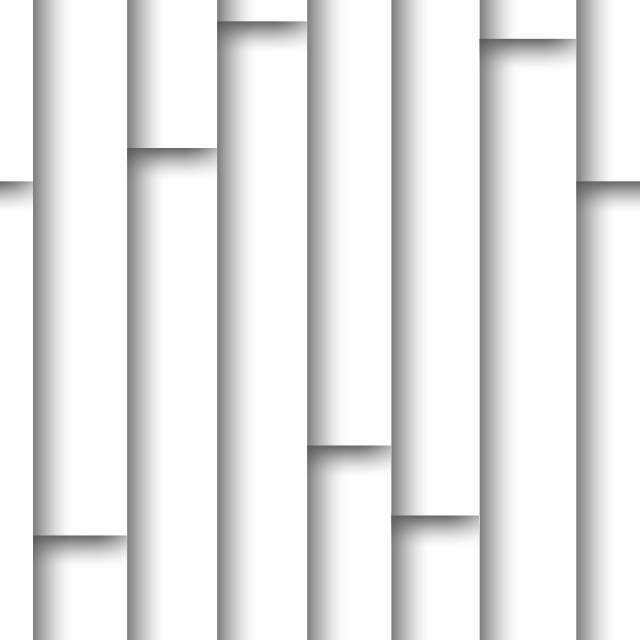
A Shadertoy shader for this pattern:

```glsl
// Seven white vertical planks of uneven width with staggered butt joints and soft shadows.

const int PLANKS = 7;
const float FIRST_EDGE = 0.0508;    // left side of the first plank
const float SIDE_REACH = 0.066;     // shadow of the neighbour on the left
const float SIDE_DARK = 0.52;
const float JOINT_REACH = 0.054;    // shadow of the plank above
const float JOINT_DARK = 0.61;

const float WIDTHS[PLANKS] = float[](0.1471, 0.1406, 0.1407, 0.1315, 0.1380, 0.1510, 0.1511);
const float JOINTS[PLANKS] = float[](0.1641, 0.7695, 0.9674, 0.3047, 0.1953, 0.9401, 0.7174);

// Half of a blurred edge: 1 at the edge, 0 at the given reach.
float penumbra(float dist, float reach) {
    float t = clamp(dist / reach, 0.0, 1.0);
    return 1.0 - 1.5 * t + 0.5 * t * t * t;
}

// Shadow that starts at a sharp, antialiased edge.
float castShadow(float dist, float reach, float darkness, float pixel) {
    return darkness * penumbra(dist, reach) * clamp(dist / pixel, 0.0, 1.0);
}

// Weakens a shadow towards both ends of the plank that casts it.
float endTaper(float x, float width, float reach) {
    float left = 1.0 - 0.5 * penumbra(x, reach);
    float right = 1.0 - 0.5 * penumbra(width - x, reach);
    return left * right;
}

// Returns the plank index and the distance from its left side.
void findPlank(float x, out int index, out float localX) {
    index = 0;
    localX = fract(x - FIRST_EDGE);
    for (int i = 0; i < PLANKS - 1; i++) {
        if (localX < WIDTHS[i]) break;
        localX -= WIDTHS[i];
        index = i + 1;
    }
}

void mainImage(out vec4 fragColor, in vec2 fragCoord) {
    vec2 uv = fragCoord / iResolution.xy;
    vec2 pixel = 1.0 / iResolution.xy;

    int index;
    float localX;
    findPlank(uv.x, index, localX);
    float belowJoint = fract(JOINTS[index] - uv.y);

    // Two independent shadows multiply
    float side = castShadow(localX, SIDE_REACH, SIDE_DARK, pixel.x);
    float joint = castShadow(belowJoint, JOINT_REACH, JOINT_DARK, pixel.y)
                * endTaper(localX, WIDTHS[index], JOINT_REACH);
    float light = (1.0 - side) * (1.0 - joint);

    fragColor = vec4(vec3(light), 1.0);
}
```
